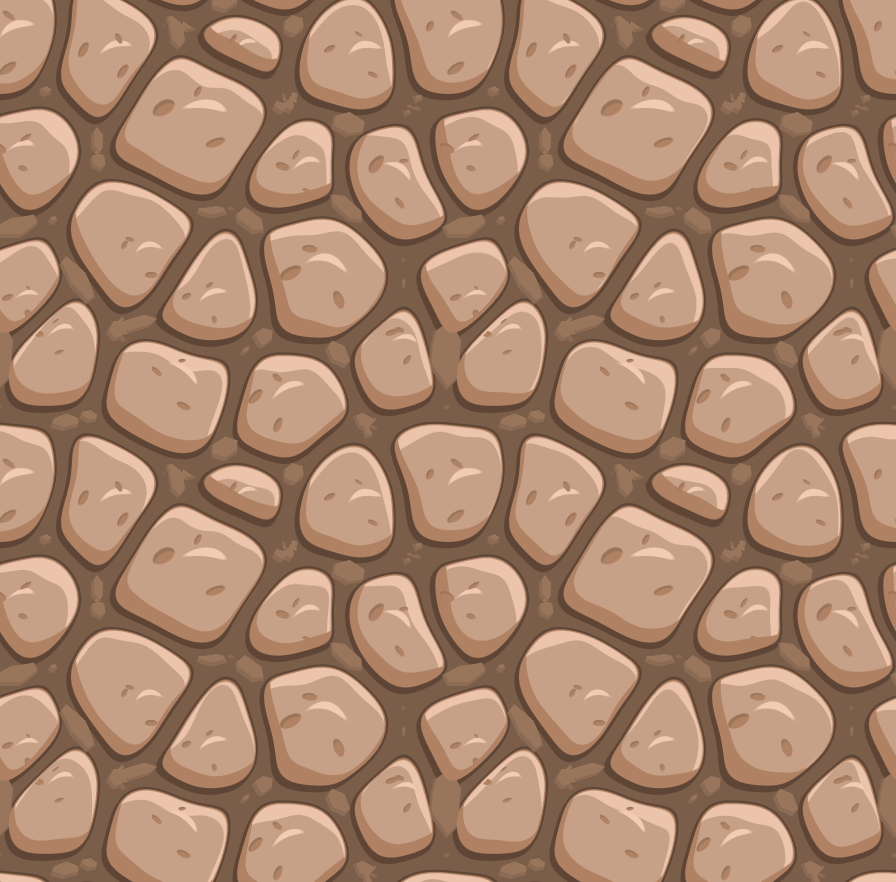
Give the GLSL for this texture, as a Shadertoy shader.

```glsl
// Cartoon cobblestones set in brown mortar, repeating twice across the canvas.
// Rounded weighted Voronoi cells form the stones; shifted copies of each
// outline make the flat shading, and cell junctions hold small pebbles.

const vec3 MORTAR = vec3(0.48, 0.37, 0.29);
const vec3 SHADOW = vec3(0.37, 0.27, 0.21);
const vec3 PIT    = vec3(0.60, 0.46, 0.36);
const vec3 SIDE   = vec3(0.69, 0.51, 0.39);
const vec3 FACE   = vec3(0.78, 0.63, 0.53);
const vec3 LIGHT  = vec3(0.92, 0.77, 0.67);

float hash(vec2 cell, float seed) {
    return fract(sin(dot(mod(cell, 4.0), vec2(12.99, 78.23)) + seed * 3.71) * 4375.85);
}

// Site position in xy, power weight in z
vec3 stoneSite(vec2 cell) {
    vec2 jitter = vec2(hash(cell, 1.0), hash(cell, 2.0)) - 0.5;
    vec2 stagger = vec2(0.5 * mod(cell.y, 2.0), 0.0);
    return vec3(cell + 0.5 + stagger + 0.66 * jitter, 0.32 * hash(cell, 3.0));
}

// Owning cell; junction gets the spread of the three nearest sites and a hash
vec2 nearestStone(vec2 p, out vec2 junction) {
    vec3 f = vec3(9.0);
    vec2 a = vec2(0.0), b = a, c = a;
    for (int y = -2; y <= 2; y++)
    for (int x = -2; x <= 2; x++) {
        vec2 cell = floor(p) + vec2(x, y);
        vec3 s = stoneSite(cell);
        float d = dot(p - s.xy, p - s.xy) - s.z;
        if (d < f.x) { f = vec3(d, f.xy); c = b; b = a; a = cell; }
        else if (d < f.y) { f = vec3(f.x, d, f.y); c = b; b = cell; }
        else if (d < f.z) { f.z = d; c = cell; }
    }
    junction = vec2(f.z - f.x, hash(mod(a, 4.0) + mod(b, 4.0) + mod(c, 4.0), 4.0));
    return a;
}

// Smooth distance to the border of one cell, positive inside
float edge(vec2 p, vec2 cell) {
    vec3 a = stoneSite(cell);
    float sum = 0.0;
    for (int y = -2; y <= 2; y++)
    for (int x = -2; x <= 2; x++) {
        if (x == 0 && y == 0) continue;
        vec3 b = stoneSite(cell + vec2(x, y));
        vec2 toB = b.xy - a.xy;
        float len = length(toB);
        float d = 0.5 * (len + (a.z - b.z) / len) - dot(p - a.xy, toB / len);
        sum += exp(-11.0 * d);
    }
    return -log(sum) / 11.0;
}

float ellipse(vec2 q, vec2 radii) {
    return (1.0 - length(q / radii)) * radii.y;
}

vec2 turn(vec2 q, float a) {
    return vec2(cos(a) * q.x + sin(a) * q.y, cos(a) * q.y - sin(a) * q.x);
}

// Antialiased coverage of a signed distance in cell units
float cover(float d) {
    return clamp(d * iResolution.x / 8.0 + 0.5, 0.0, 1.0);
}

void mainImage(out vec4 fragColor, in vec2 fragCoord) {
    vec2 p = fragCoord * 8.0 / iResolution.x;
    p += 0.045 * sin(3.1416 * p.yx + vec2(0.4, 2.1));
    p += 0.016 * sin(7.854 * p.yx + vec2(1.7, 0.3));

    // Mortar and the shadow falling to the lower left
    vec2 junction, shifted;
    vec2 cell = nearestStone(p, junction);
    vec2 shadowPos = p + vec2(0.02, 0.035);
    float shade = edge(shadowPos, nearestStone(shadowPos, shifted)) - 0.05;
    float body = edge(p, cell) - 0.07;
    vec3 color = mix(MORTAR, SHADOW, cover(max(shade, body + 0.018)));

    // Pebbles where three stones meet
    nearestStone(p - vec2(0.02, 0.035), shifted);
    float pebble = 0.5 * (mix(0.03, 0.25, junction.y) - junction.x);
    float pebbleTop = 0.5 * (mix(0.03, 0.25, shifted.y) - shifted.x);
    color = mix(color, mix(MORTAR, PIT, 0.55), cover(pebble));
    color = mix(color, PIT, cover(min(pebble, pebbleTop)));

    // Stone: dark side, flat face and a wavy lit top
    float phase = 6.283 * hash(cell, 5.0);
    float wave = sin(6.0 * p.x + 3.0 * p.y + phase) + 0.5 * sin(13.0 * p.x - 5.0 * p.y + phase);
    float face = edge(p - vec2(0.06, 0.11), cell) - 0.075 + 0.014 * wave;
    face = min(face, body - 0.012);
    float topLight = 0.07 - edge(p + vec2(0.05, 0.10), cell) + 0.03 * wave;
    vec3 stone = mix(SIDE, FACE, cover(face));
    stone = mix(stone, LIGHT, cover(min(topLight, face)));

    // Curved glint on the upper right
    vec2 site = stoneSite(cell).xy;
    float size = max(edge(site, cell), 0.22);
    vec2 q = (p - site) / size;
    vec2 g = turn(q - vec2(0.22, 0.38), -0.7 + 1.1 * hash(cell, 6.0));
    g.y += 0.9 * g.x * g.x;
    float width = max(0.085 + 0.05 * g.x, 0.02);
    float glint = ellipse(g, vec2(0.40, width)) * size;
    stone = mix(stone, LIGHT + 0.03, cover(min(glint, face)));

    // Chipped dimples with a dark upper crescent
    for (float i = 0.0; i < 3.0; i++) {
        float angle = 2.5 + 2.7 * i + 1.2 * (hash(cell, 7.0 + i) - 0.5);
        float r = mix(0.13, 0.29, hash(cell, 10.0 + i)) * (1.0 - 0.2 * i);
        float tilt = 2.4 * hash(cell, 13.0 + i) - 1.2;
        vec2 c = q - 0.62 * vec2(cos(angle), sin(angle));
        float chip = ellipse(turn(c, tilt), vec2(r, 0.5 * r)) * size;
        float bowl = ellipse(turn(c + vec2(-0.15, 0.25) * r, tilt), vec2(r, 0.5 * r)) * size;
        stone = mix(stone, SIDE, cover(min(chip, body - 0.03)));
        stone = mix(stone, PIT, cover(min(min(chip, -bowl), body - 0.03)));
    }

    fragColor = vec4(mix(color, stone, cover(body)), 1.0);
}
```
